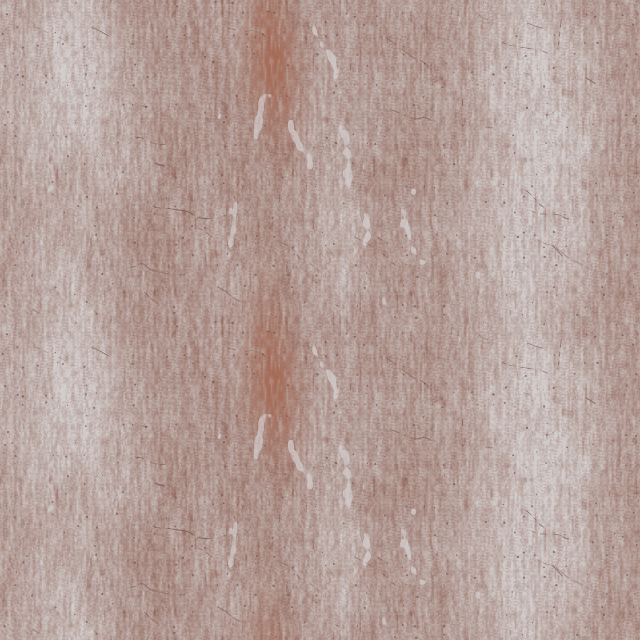
Reproduce this texture procedurally as a three.js fragment shader.

```glsl
// Weathered, brushed plaster: pale whitewash over rust, with scratches and chips.
varying vec2 vUv;

const float TILE_HEIGHT = 0.5; // the surface repeats twice up the canvas
const vec3 PALE = vec3(0.81, 0.78, 0.775);
const vec3 CLAY = vec3(0.62, 0.48, 0.44);
const vec3 RUST = vec3(0.65, 0.42, 0.34);
const vec3 SCRATCH = vec3(0.45, 0.32, 0.28);
const vec3 CHIP = vec3(0.85, 0.84, 0.85);

float hash(vec2 p) {
  return fract(sin(dot(p, vec2(127.1, 311.7))) * 43758.5453);
}

// Value noise that repeats vertically after cells.y rows.
float noise(vec2 tile, vec2 cells, float seed) {
  vec2 p = tile * cells;
  vec2 i = floor(p);
  vec2 f = fract(p);
  f = f * f * (3.0 - 2.0 * f);
  float low = mod(i.y, cells.y) + seed;
  float high = mod(i.y + 1.0, cells.y) + seed;
  return mix(mix(hash(vec2(i.x, low)), hash(vec2(i.x + 1.0, low)), f.x),
             mix(hash(vec2(i.x, high)), hash(vec2(i.x + 1.0, high)), f.x), f.y);
}

float bump(float x, float center, float width) {
  float d = (x - center) / width;
  return exp(-d * d);
}

// Offset from a center, wrapped to the nearest vertical repeat.
vec2 wrapOffset(vec2 p, vec2 center) {
  vec2 d = p - center;
  d.y = mod(d.y + 0.5 * TILE_HEIGHT, TILE_HEIGHT) - 0.5 * TILE_HEIGHT;
  return d;
}

float strokeDistance(vec2 p, float angle, float halfLength) {
  vec2 dir = vec2(cos(angle), sin(angle));
  float along = dot(p, dir);
  float across = dot(p, vec2(-dir.y, dir.x));
  return length(vec2(max(abs(along) - halfLength, 0.0), across));
}

float fill(float distanceToEdge, float softness) {
  return 1.0 - smoothstep(-softness, softness, distanceToEdge);
}

// Broad vertical bands of worn and whitewashed surface.
float wearBands(float x, float y) {
  float upper = 0.5 + 0.5 * cos(6.2832 * (y - 0.77));
  float wear = 0.53;
  wear -= bump(x, 0.11, 0.085) * mix(0.14, 0.36, upper);
  wear += bump(x, 0.27, 0.07) * 0.13;
  wear += bump(x, 0.42, 0.05) * 0.16;
  wear -= bump(x, 0.535, 0.03) * mix(0.20, 0.04, upper);
  wear += bump(x, 0.65, 0.08) * 0.06;
  wear -= bump(x, 0.825, 0.075) * 0.37;
  return wear + bump(x, 1.0, 0.05) * 0.08;
}

// Small scattered pits, at most one per grid cell.
float pits(vec2 tile, vec2 cells) {
  vec2 id = floor(tile * cells);
  vec2 jitter = 0.2 + 0.6 * vec2(hash(id + 3.1), hash(id + 8.7));
  vec2 d = (fract(tile * cells) - jitter) / cells * vec2(1.0, TILE_HEIGHT);
  float radius = mix(0.0007, 0.0019, hash(id + 15.3));
  return fill(length(d) - radius, 0.0008) * step(0.8, hash(id + 21.9));
}

void main() {
  vec2 tile = vec2(vUv.x, fract(vUv.y / TILE_HEIGHT));
  vec2 p = tile * vec2(1.0, TILE_HEIGHT);

  // Bands with wavering edges, mottling, brush streaks and grain
  float waver = noise(tile, vec2(9.0, 4.0), 11.0) - 0.5;
  float mottle = noise(tile, vec2(22.0, 7.0), 31.0) - 0.5;
  float wear = wearBands(vUv.x + 0.05 * waver, tile.y) + 0.14 * waver + 0.16 * mottle;
  float streaks = noise(tile, vec2(210.0, 9.0), 53.0) - 0.5;
  float fibers = noise(tile, vec2(330.0, 42.0), 97.0) - 0.5;
  float grain = noise(tile, vec2(480.0, 210.0), 151.0) - 0.5;
  wear += 0.30 * streaks + 0.38 * fibers + 0.42 * grain;
  wear += 0.3 * smoothstep(0.78, 0.98, noise(tile, vec2(190.0, 24.0), 401.0));
  vec3 color = mix(PALE, CLAY, clamp(wear, -0.08, 1.2));

  // Exposed rust, fading downwards
  float rustY = wrapOffset(p, vec2(0.0, 0.41)).y;
  float rust = bump(vUv.x + 0.02 * waver, 0.425 - 0.1 * rustY, 0.035) * bump(rustY, 0.0, 0.11);
  color = mix(color, RUST, rust * clamp(0.85 + 0.9 * fibers + 0.7 * streaks, 0.0, 1.0));

  // Dark broken scratches, mostly falling to the right
  float wobble = noise(tile, vec2(45.0, 22.0), 503.0) - 0.5;
  float gaps = smoothstep(0.25, 0.6, noise(tile, vec2(150.0, 75.0), 607.0));
  float scratches = 0.0;
  for (int i = 0; i < 34; i++) {
    float id = float(i);
    vec2 center = vec2(hash(vec2(id, 1.0)), hash(vec2(id, 2.0)) * TILE_HEIGHT);
    float angle = -mix(0.15, 0.75, hash(vec2(id, 3.0))) - step(0.85, hash(vec2(id, 4.0)));
    float halfLength = mix(0.008, 0.055, pow(hash(vec2(id, 5.0)), 2.0));
    float d = strokeDistance(wrapOffset(p, center) + vec2(0.0, 0.012 * wobble), angle, halfLength);
    scratches = max(scratches, fill(d - 0.0007, 0.0011) * mix(0.5, 1.0, hash(vec2(id, 6.0))));
  }
  color = mix(color, SCRATCH, 0.8 * scratches * gaps);
  color = mix(color, SCRATCH, 0.65 * pits(tile, vec2(64.0, 32.0)));

  // Pale ragged scrapes and small round chips
  float ragged = noise(tile, vec2(130.0, 50.0), 701.0) - 0.5;
  float chips = 0.0;
  for (int i = 0; i < 22; i++) {
    float id = float(i) + 60.0;
    float isScrape = step(float(i), 7.5);
    float x = mix(hash(vec2(id, 1.0)), mix(0.24, 0.66, hash(vec2(id, 2.0))), isScrape);
    vec2 d = wrapOffset(p, vec2(x, hash(vec2(id, 3.0)) * TILE_HEIGHT));
    float angle = mix(1.2, 2.0, hash(vec2(id, 4.0)));
    float halfLength = mix(0.002, mix(0.02, 0.05, hash(vec2(id, 5.0))), isScrape);
    float radius = mix(0.0015, 0.0035, hash(vec2(id, 6.0)));
    float edge = strokeDistance(d + 0.008 * wobble, angle, halfLength) - radius;
    chips = max(chips, fill(edge + mix(0.003, 0.013, isScrape) * ragged, 0.0015));
  }
  color = mix(color, CHIP, 0.72 * chips * (0.85 + 0.5 * grain));

  gl_FragColor = vec4(color, 1.0);
}
```
